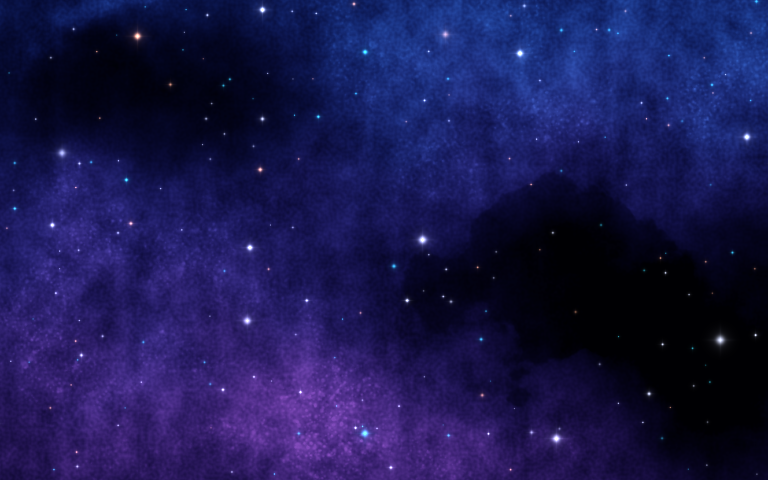
A WebGL 2 fragment shader for this texture:

```glsl
#version 300 es
precision highp float;
// A deep night sky: blue haze above, violet haze below, dark clouds between.
// Broad soft pools of light are warped and mottled by gradient noise, then
// scattered specks and glowing stars are laid over them in jittered grids.
uniform vec2 u_resolution;
out vec4 fragColor;

// Three random values in 0..1 for a grid cell
vec3 hash3(vec2 cell, float seed) {
    uvec3 v = uvec3(ivec3(vec3(cell, seed))) * 1664525u + 1013904223u;
    v.x += v.y * v.z; v.y += v.z * v.x; v.z += v.x * v.y;
    v ^= v >> 16u;
    v.x += v.y * v.z; v.y += v.z * v.x; v.z += v.x * v.y;
    return vec3(v >> 8u) / 16777216.0;
}

float slope(vec2 cell, vec2 offset) {
    float angle = 6.2832 * hash3(cell, 1.0).x;
    return dot(vec2(cos(angle), sin(angle)), offset);
}

float gradientNoise(vec2 p) {
    vec2 i = floor(p), f = p - i;
    vec2 w = f * f * f * (f * (f * 6.0 - 15.0) + 10.0);
    vec2 e = vec2(1.0, 0.0);
    return mix(mix(slope(i, f), slope(i + e, f - e), w.x),
               mix(slope(i + e.yx, f - e.yx), slope(i + 1.0, f - 1.0), w.x), w.y);
}

float fbm(vec2 p) {
    float sum = 0.0, amplitude = 0.6;
    for (int i = 0; i < 6; i++) {
        sum += amplitude * gradientNoise(p);
        p = mat2(1.6, 1.2, -1.2, 1.6) * p + 7.3;
        amplitude *= 0.52;
    }
    return sum;
}

// Soft elliptical pool
float pool(vec2 p, vec2 centre, vec2 radius) {
    vec2 d = (p - centre) / radius;
    return exp(-dot(d, d));
}

// Small discs of varied size, at most one per cell
float specks(vec2 p, float cells, float share, float seed) {
    vec2 g = p * cells;
    vec3 h = hash3(floor(g), seed);
    float d = length(fract(g) - 0.3 - 0.4 * h.xy);
    float radius = 0.08 + 0.2 * fract(h.z * 57.0);
    float soft = 0.05 + cells / u_resolution.y;
    return step(h.z, share) * (1.0 - smoothstep(radius - soft, radius + soft, d));
}

// Tinted star cores with a halo and a faint cross
vec3 stars(vec2 p, float cells, float share, float size, float seed) {
    vec2 g = p * cells;
    vec3 h = hash3(floor(g), seed), k = hash3(floor(g), seed + 1.0);
    vec2 d = fract(g) - 0.25 - 0.5 * h.xy;
    vec2 a = abs(d) / (cells * size * (0.55 + 0.6 * k.x));
    float r = length(a);
    float light = 1.3 * exp(-r * r) + 0.3 * exp(-0.6 * r)
                + 0.3 * exp(-3.0 * min(a.x, a.y) - 0.5 * max(a.x, a.y));
    vec3 tint = mix(vec3(0.85, 0.88, 1.0), vec3(0.2, 0.75, 0.85), step(0.72, k.y));
    tint = mix(tint, vec3(1.0, 0.68, 0.52), step(k.y, 0.2));
    return tint * light * (0.4 + 0.6 * k.z) * step(h.z, share)
         * (1.0 - smoothstep(0.08, 0.25, length(d)));
}

void main() {
    vec2 p = gl_FragCoord.xy / u_resolution.y;
    p.x += 0.8 - 0.5 * u_resolution.x / u_resolution.y;
    vec2 q = p + 0.2 * vec2(fbm(p * 3.0 + 4.0), fbm(p * 3.0 + 19.0));

    // Bright haze and dark hollows
    float light = 0.5
        + 0.30 * pool(q, vec2(1.06, 0.88), vec2(0.42, 0.22))
        + 0.10 * pool(q, vec2(1.5, 0.78), vec2(0.3, 0.25))
        + 0.24 * pool(q, vec2(0.28, 0.36), vec2(0.42, 0.27))
        + 0.32 * pool(q, vec2(0.8, 0.1), vec2(0.3, 0.2))
        - 0.42 * pool(q, vec2(0.3, 0.8), vec2(0.36, 0.19))
        - 0.45 * pool(q, vec2(1.26, 0.34), vec2(0.38, 0.19))
        - 0.42 * pool(q, vec2(1.54, 0.24), vec2(0.2, 0.27));
    vec2 streak = mat2(0.8, -0.6, 0.6, 0.8) * (q - vec2(0.19, 0.96));
    light += 0.3 * pool(streak, vec2(0.0), vec2(0.16, 0.04));

    // Crisp-edged billows around the dark bank
    float bank = pool(q, vec2(1.2, 0.42), vec2(0.36, 0.19)) + 0.5 * fbm(p * 6.0 + 31.0);
    light -= 0.12 * smoothstep(0.48, 0.56, bank);

    // Mottling, worn vertical streaks and fine grain
    float mottle = 0.36 * fbm(p * 4.0 + 11.0) + 0.25 * fbm(p * 18.0)
                 + 0.12 * fbm(p * vec2(26.0, 3.0) + 5.0)
                 + 0.12 * gradientNoise(p * 130.0);
    light += mottle * (0.3 + 0.8 * smoothstep(0.1, 0.7, light));

    // Clustered specks, strongest in the haze
    float dust = smoothstep(0.4, 0.85, light) * smoothstep(-0.25, 0.3, fbm(p * 5.0 + 43.0));
    for (int i = 0; i < 4; i++) {
        float n = float(i);
        vec2 shifted = mat2(0.8, 0.6, -0.6, 0.8) * p + n * 0.37;
        light += 0.17 * dust * specks(shifted, 34.0 + 24.0 * n, 0.35, 10.0 + n);
        light -= 0.06 * dust * specks(shifted + 3.1, 40.0 + 26.0 * n, 0.25, 20.0 + n);
    }
    light = clamp(light, 0.02, 1.15);

    // Violet to indigo to blue; blue outlasts red and green in the shade
    vec3 tint = mix(vec3(0.40, 0.23, 0.63), vec3(0.25, 0.23, 0.62), smoothstep(0.05, 0.55, q.y));
    tint = mix(tint, vec3(0.16, 0.33, 0.70), smoothstep(0.5, 1.0, q.y));
    vec3 colour = tint * pow(vec3(light), vec3(1.7, 1.7, 1.05));

    // Stars from faint and many to bright and few
    colour += 0.55 * stars(p, 22.0, 0.2, 0.0022, 40.0);
    colour += 0.8 * stars(p + 0.31, 11.0, 0.2, 0.0034, 50.0);
    colour += stars(p + 0.17, 5.0, 0.22, 0.007, 60.0);
    fragColor = vec4(min(colour, 1.0), 1.0);
}
```
